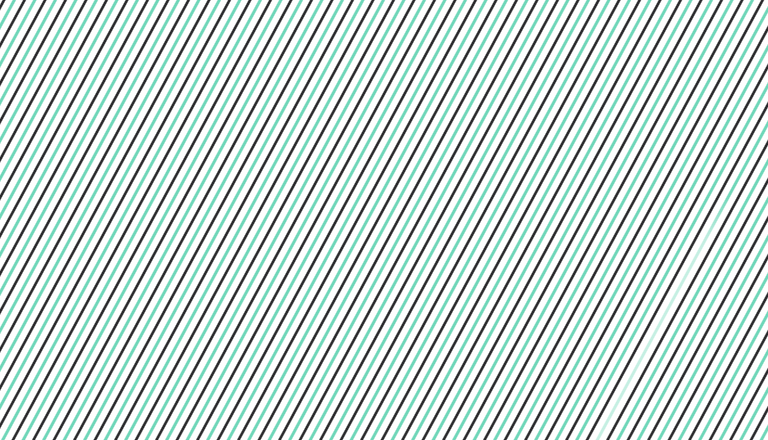
Give the GLSL for this pattern, as a Shadertoy shader.

```glsl
// Slanted pinstripes: thin charcoal and mint lines alternating on white.

const float REPEATS = 37.46;      // charcoal lines across the canvas width
const float LEAN = 0.539;         // horizontal run per unit of rise
const float PHASE = 0.634;        // first charcoal line at the lower left
const float CHARCOAL_WIDTH = 0.145; // line widths as shares of one repeat
const float MINT_WIDTH = 0.165;
const float FADED_REPEAT = 28.0;  // the one mint line that is worn

const vec3 PAPER = vec3(1.0);
const vec3 CHARCOAL = vec3(0.16, 0.16, 0.17);
const vec3 MINT = vec3(0.43, 0.84, 0.72);

// Coverage of a line centred at a given place within each repeat
float stripe(float u, float center, float width, float blur) {
    float dist = abs(fract(u - center + 0.5) - 0.5);
    return clamp((0.5 * width - dist) / blur + 0.5, 0.0, 1.0);
}

// Ink strength: one mint line is paler in its lower part
float mintStrength(float u, float height) {
    float worn = 1.0 - step(0.5, abs(floor(u) - FADED_REPEAT));
    return 1.0 - 0.6 * worn * (1.0 - smoothstep(0.25, 0.33, height));
}

void mainImage(out vec4 fragColor, in vec2 fragCoord) {
    vec2 p = fragCoord / iResolution.x;

    // Distance across the stripes, in repeats
    float u = (p.x - LEAN * p.y) * REPEATS - PHASE;
    float blur = 1.25 * REPEATS * length(vec2(1.0, LEAN)) / iResolution.x;

    float mint = stripe(u, 0.5, MINT_WIDTH, blur) * mintStrength(u, p.y);
    float charcoal = stripe(u, 0.0, CHARCOAL_WIDTH, blur);

    vec3 color = mix(PAPER, MINT, mint);
    color = mix(color, CHARCOAL, charcoal);
    fragColor = vec4(color, 1.0);
}
```
